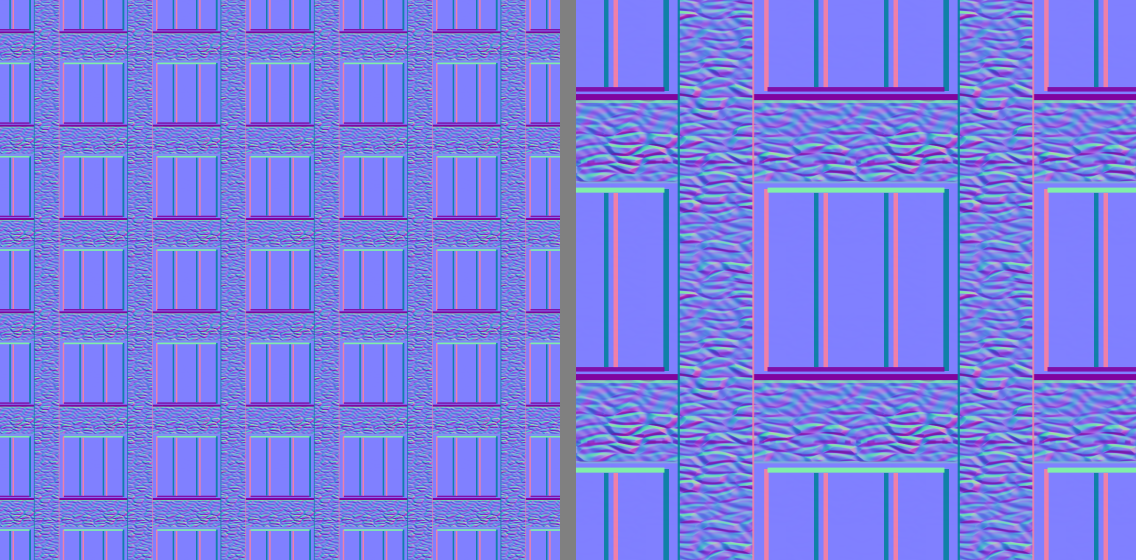
Left, the full canvas; right, a detail of the centre.
This texture map is drawn by a Shadertoy shader. Its source:

```glsl
// Tangent-space normal map of a facade: recessed three-pane windows in rough ledge-stone cladding.

const float TAU = 6.2831853;
const float REPEATS = 6.0;
const vec2 STONES = vec2(9.0, 29.0);    // long thin stones per tile, across and down
const float BEVEL = 4.0;                // steepness of the frame edges
const float ROUGH_SHADE = 0.84;         // unresolved roughness shortens the mean wall normal

vec2 hash2(vec2 p) {
    vec3 q = fract(p.xyx * vec3(0.1031, 0.1030, 0.0973));
    q += dot(q, q.yzx + 33.33);
    return fract((q.xx + q.yz) * q.zy);
}

// Cellular height: thin stones of varied relief, separated by grooves. Wraps every tile.
float stoneHeight(vec2 p, vec2 count) {
    p.y += 0.005 * sin(TAU * (5.0 * p.x + 3.0 * p.y));
    vec2 g = p * count, cell = floor(g), f = g - cell;
    float nearest = 9.0, second = 9.0, relief = 0.0;
    for (int j = -1; j <= 1; j++)
    for (int i = -1; i <= 1; i++) {
        vec2 offset = vec2(i, j);
        vec2 rnd = hash2(mod(cell + offset, count) + 7.0);
        float d = length(offset + 0.1 + 0.8 * rnd - f);
        if (d < nearest) {
            second = nearest;
            nearest = d;
            relief = fract(rnd.x * 7.0 + rnd.y * 3.0);
        } else {
            second = min(second, d);
        }
    }
    return mix(0.004, 0.023, relief * relief) * smoothstep(0.0, 0.5, second - nearest);
}

vec2 stoneSlope(vec2 p, vec2 count, float eps) {
    float h = stoneHeight(p, count);
    return vec2(h - stoneHeight(p + vec2(eps, 0.0), count),
                h - stoneHeight(p + vec2(0.0, eps), count)) / eps;
}

// Fine diagonal tooling marks from layered sines with whole frequencies.
vec2 grainSlope(vec2 p) {
    float a = sin(TAU * (9.0 * p.x - 17.0 * p.y) + 2.0 * sin(TAU * (4.0 * p.x + 5.0 * p.y)));
    float b = sin(TAU * (13.0 * p.x + 27.0 * p.y) + 1.5 * sin(TAU * (7.0 * p.x - 3.0 * p.y)));
    return vec2(-0.30, 0.20) * a + vec2(0.18, 0.20) * b;
}

// Antialiased coverage of a strip; px is the width of one pixel.
float strip(float d, float halfWidth, float px) {
    float lo = max(d - 0.5 * px, -halfWidth), hi = min(d + 0.5 * px, halfWidth);
    return clamp((hi - lo) / px, 0.0, 1.0);
}

float box(vec2 p, vec2 center, vec2 halfSize, float px) {
    return strip(p.x - center.x, halfSize.x, px) * strip(p.y - center.y, halfSize.y, px);
}

vec3 facing(vec2 slope) {
    return normalize(vec3(slope, 1.0));
}

vec3 wallNormal(vec2 p) {
    // Smoother dressed band just below each sill.
    float band = smoothstep(-0.49, -0.44, p.y) * (1.0 - smoothstep(-0.37, -0.35, p.y));
    band *= 1.0 - smoothstep(0.35, 0.38, abs(p.x));
    vec2 slope = stoneSlope(p, STONES, 0.005) * mix(1.0, 0.3, band);
    slope += grainSlope(p) * mix(0.75, 1.1, band) + vec2(-0.08, 0.0);
    // Broken course joint above each window.
    float joint = strip(p.y - 0.422, 0.005, 0.008);
    slope.y -= joint * smoothstep(-0.4, 0.6, sin(TAU * (8.0 * p.x + sin(TAU * 3.0 * p.x))));
    return facing(slope);
}

// Mean of four wall samples inside one pixel.
vec3 smoothWall(vec2 p, float px) {
    vec3 sum = vec3(0.0);
    for (int i = 0; i < 4; i++) {
        vec2 corner = vec2(i % 2, i / 2) - 0.5;
        sum += wallNormal(p + 0.5 * px * corner);
    }
    return ROUGH_SHADE * sum / 4.0;
}

vec3 windowNormal(vec3 n, vec2 p, float px) {
    vec3 right = facing(vec2(BEVEL, 0.0)), left = facing(vec2(-BEVEL, 0.0));
    vec3 up = facing(vec2(0.0, BEVEL)), down = facing(vec2(0.0, -BEVEL));
    n = mix(n, vec3(0.0, 0.0, 1.0), box(p, vec2(0.0), vec2(0.367, 0.351), px));

    // Inner frame bevels around the panes
    n = mix(n, right, 0.9 * box(p, vec2(-0.320, 0.0), vec2(0.008, 0.325), px));
    n = mix(n, left, 0.9 * box(p, vec2(0.322, 0.0), vec2(0.010, 0.325), px));
    n = mix(n, up, 0.9 * box(p, vec2(0.0, 0.321), vec2(0.316, 0.009), px));
    n = mix(n, down, 0.9 * box(p, vec2(0.0, -0.319), vec2(0.316, 0.008), px));

    // Two raised mullions
    for (float side = -1.0; side <= 1.0; side += 2.0) {
        float x = 0.125 * side;
        n = mix(n, left, 0.9 * box(p, vec2(x - 0.017, 0.0), vec2(0.008, 0.311), px));
        n = mix(n, right, 0.9 * box(p, vec2(x + 0.017, 0.0), vec2(0.008, 0.311), px));
    }

    // Lintel edge, sill and its lower lip
    n = mix(n, up, 0.3 * box(p, vec2(0.0, 0.349), vec2(0.367, 0.004), px));
    n = mix(n, down, box(p, vec2(0.0, -0.347), vec2(0.367, 0.011), px));
    n = mix(n, up, 0.6 * box(p, vec2(0.0, -0.363), vec2(0.367, 0.005), px));

    // Pier edges run the full height
    n = mix(n, right, 0.8 * strip(p.x + 0.367, 0.0035, px));
    return mix(n, left, 0.9 * strip(p.x - 0.367, 0.004, px));
}

void mainImage(out vec4 fragColor, in vec2 fragCoord) {
    vec2 uv = fragCoord / iResolution.xy;
    vec2 p = fract(uv * REPEATS + 0.5) - 0.5;   // window centers on whole numbers
    float px = REPEATS / min(iResolution.x, iResolution.y);
    vec3 n = windowNormal(smoothWall(p, px), p, px);
    fragColor = vec4(0.5 + 0.5 * n, 1.0);
}
```
